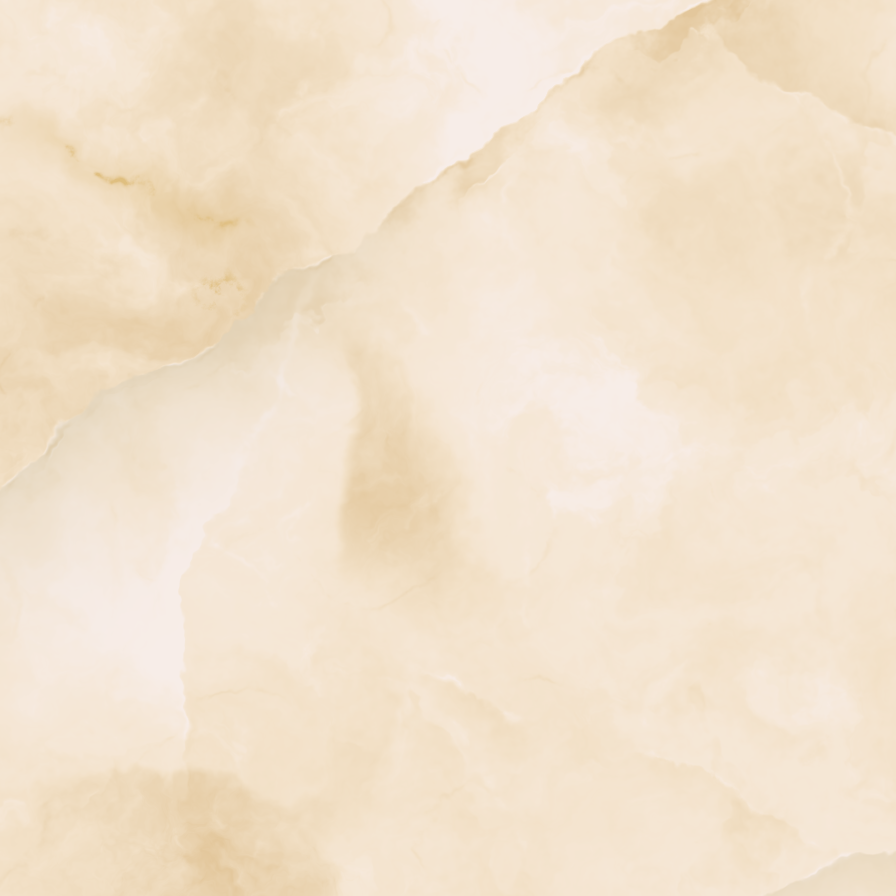
This texture is drawn by a three.js fragment shader. Its source:

```glsl
// Cream onyx slab: soft warped clouds, crossed by jagged fracture folds.
// One tone value sums clouds, one-sided fold shading and stains, then picks
// a colour from a milky-to-honey ramp; gold veins and grey tint go on top.
#define BASE_TONE 1.25
#define CLOUD_SCALE 2.6
#define CLOUD_DEPTH 1.7
#define MOTTLE_DEPTH 0.8
#define GRAIN_DEPTH 0.5
#define MILK_DEPTH 1.1
#define SHEET_DEPTH 0.7
#define WARP 0.052
#define EDGE 0.0025
#define RIM_WIDTH 0.0028
#define GOLD_AMOUNT 0.75

varying vec2 vUv;

vec2 hash2(vec2 cell) {
  vec2 k = vec2(dot(cell, vec2(127.1, 311.7)), dot(cell, vec2(269.5, 183.3)));
  return 2.0 * fract(sin(k) * 43758.5453) - 1.0;
}
// Gradient noise, roughly -0.7 to 0.7
float noise(vec2 p) {
  vec2 i = floor(p), f = fract(p), e = vec2(1.0, 0.0);
  vec2 u = f * f * f * (f * (f * 6.0 - 15.0) + 10.0);
  float low = mix(dot(hash2(i), f), dot(hash2(i + e.xy), f - e.xy), u.x);
  float high = mix(dot(hash2(i + e.yx), f - e.yx), dot(hash2(i + e.xx), f - e.xx), u.x);
  return mix(low, high, u.y);
}
float fbm(vec2 p) {
  float sum = 0.0, amp = 1.0;
  for (int i = 0; i < 6; i++) {
    sum += amp * noise(p);
    p = mat2(1.6, 1.2, -1.2, 1.6) * p + 7.3;
    amp *= 0.59;
  }
  return sum;
}
// Bowed line from a to b: x = signed distance (positive on its left), y = end fade
vec2 fold(vec2 p, vec2 a, vec2 b, float bow) {
  vec2 span = b - a, dir = normalize(span), rel = p - a;
  float t = dot(rel, span) / dot(span, span);
  float d = dir.x * rel.y - dir.y * rel.x - bow * 4.0 * t * (1.0 - t);
  return vec2(d, smoothstep(-0.05, 0.15, t) * (1.0 - smoothstep(0.85, 1.05, t)));
}
// Shade that starts crisply at d = 0 and dies away on the positive side
float oneSided(float d, float reach) {
  return smoothstep(-EDGE, EDGE, d) * exp(-max(d, 0.0) / reach);
}
float rim(float d, float width) {
  return exp(-d * d / (width * width));
}
float stain(vec2 p, vec2 center, vec2 radius) {
  return 1.0 - smoothstep(0.2, 1.0, length((p - center) / radius));
}
vec3 onyxRamp(float tone) {
  vec3 c = mix(vec3(0.97, 0.93, 0.91), vec3(0.962, 0.904, 0.835), smoothstep(-0.8, 1.0, tone));
  c = mix(c, vec3(0.95, 0.88, 0.78), clamp(tone - 1.0, 0.0, 1.0));
  c = mix(c, vec3(0.93, 0.85, 0.73), clamp(tone - 2.0, 0.0, 1.0));
  return mix(c, vec3(0.89, 0.78, 0.61), clamp(0.5 * (tone - 3.0), 0.0, 1.0));
}

void main() {
  vec2 drift = vec2(fbm(vUv * 4.0), fbm(vUv * 4.0 + 17.0));
  vec2 p = vUv + WARP * drift, soft = p + WARP * drift;
  float patchy = smoothstep(-0.25, 0.35, fbm(vUv * 7.0 + 31.0));
  float broken = smoothstep(-0.1, 0.35, fbm(vUv * 13.0 + 41.0));
  float mottle = fbm(vUv * 8.0 + drift);
  // Clouds, milky wisps and overlapping translucent sheets
  float tone = BASE_TONE + CLOUD_DEPTH * fbm(vUv * CLOUD_SCALE + 0.35 * drift + 3.0);
  tone += MOTTLE_DEPTH * mottle + GRAIN_DEPTH * noise(vUv * 75.0) * patchy;
  tone -= MILK_DEPTH * smoothstep(0.15, 0.55, fbm(soft * 5.0 + 23.0));
  float sheet = fract(1.5 * fbm(p * 1.6 + 9.0));
  tone += SHEET_DEPTH * (min(sheet, 25.0 * (1.0 - sheet)) - 0.5) * patchy;
  tone += 0.4 * stain(soft, vec2(0.8, 0.75), vec2(0.4, 0.3));
  tone -= 1.3 * stain(soft, vec2(0.1, 0.29), vec2(0.28, 0.2));
  tone -= 1.3 * stain(soft, vec2(0.29, 0.43), vec2(0.13, 0.24));
  // Main fracture: sandy above on the left, milky above on the right
  float leftness = 1.0 - smoothstep(0.25, 0.55, vUv.x);
  vec2 crack = fold(p, vec2(-0.15, 0.36), vec2(0.95, 1.09), 0.015);
  float below = oneSided(-crack.x, 0.065);
  tone += (2.1 + 1.2 * mottle) * leftness * oneSided(crack.x, 0.27);
  tone -= 1.4 * (1.0 - leftness) * oneSided(crack.x, 0.14);
  tone += below * mix(0.5, 2.3, patchy) + 1.6 * broken * rim(crack.x + 0.005, 0.004);
  tone -= 2.6 * broken * rim(crack.x, RIM_WIDTH);
  // Splinter edges just below the fracture
  vec2 splinter = fold(soft, vec2(0.0, 0.46), vec2(0.72, 0.9), -0.01);
  tone += patchy * (1.2 * oneSided(splinter.x, 0.03) - 1.8 * broken * rim(splinter.x, RIM_WIDTH));
  // Branch running down, milky on its left
  vec2 branch = fold(p, vec2(0.37, 0.73), vec2(0.19, 0.12), -0.035);
  float lower = 1.0 - smoothstep(0.3, 0.55, vUv.y);
  tone -= branch.y * (lower * oneSided(-branch.x, 0.08) + 1.3 * patchy * rim(branch.x, 0.005));
  tone += branch.y * lower * 1.2 * oneSided(branch.x, 0.06);
  // Lower sweep, upper right flake, bottom right corner
  vec2 sweep = fold(p, vec2(0.46, 0.25), vec2(0.92, 0.06), 0.01);
  tone += sweep.y * patchy * (1.1 * oneSided(-sweep.x, 0.05) - 2.0 * broken * rim(sweep.x, 0.004));
  vec2 flake = fold(p, vec2(0.79, 0.97), vec2(1.1, 0.89), -0.05);
  tone += flake.y * (1.6 * oneSided(flake.x, 0.07) - 1.2 * broken * rim(flake.x, RIM_WIDTH));
  vec2 corner = fold(p, vec2(0.76, -0.02), vec2(1.15, 0.09), 0.01);
  tone += corner.y * (1.2 * oneSided(-corner.x, 0.06) - 1.6 * broken * rim(corner.x, 0.005));
  // Honey stains: crescent with a firm left edge, and lower left pool
  vec2 bent = mix(vUv, p, 0.5);
  float crescent = stain(bent + vec2(0.45 * (bent.y - 0.48), 0.0), vec2(0.415, 0.48), vec2(0.13, 0.22));
  tone += (2.6 + mottle) * crescent * smoothstep(-0.006, 0.012, bent.x - 0.378);
  float shelf = smoothstep(-EDGE, 0.012, 0.135 - p.y);
  tone += (2.8 + 2.0 * mottle) * shelf * stain(soft, vec2(0.19, 0.04), vec2(0.25, 0.18));
  // Pale and sandy hairlines
  tone -= 1.0 * rim(noise(p * 4.5 + 11.0), 0.016) * broken * patchy;
  tone += 0.9 * rim(noise(p * 5.5 + 2.0), 0.014) * broken * (1.0 - patchy);
  // Cool grey under the fracture and at the corner
  float cool = 0.6 * below * leftness + 0.4 * corner.y * oneSided(-corner.x, 0.06);
  vec3 color = mix(onyxRamp(tone), vec3(0.87, 0.825, 0.74), cool);
  // Gold vein with a halo, plus mineral flecks
  vec2 vein = fold(p, vec2(0.0, 0.87), vec2(0.28, 0.73), 0.01);
  float flecks = smoothstep(0.0, 0.5, fbm(vUv * 30.0)) * stain(vUv, vec2(0.245, 0.67), vec2(0.04));
  float gold = vein.y * (broken * rim(vein.x, 0.004) + 0.3 * rim(vein.x, 0.025)) + flecks;
  color = mix(color, vec3(0.85, 0.7, 0.4), GOLD_AMOUNT * clamp(gold, 0.0, 1.0));
  gl_FragColor = vec4(color, 1.0);
}
```
